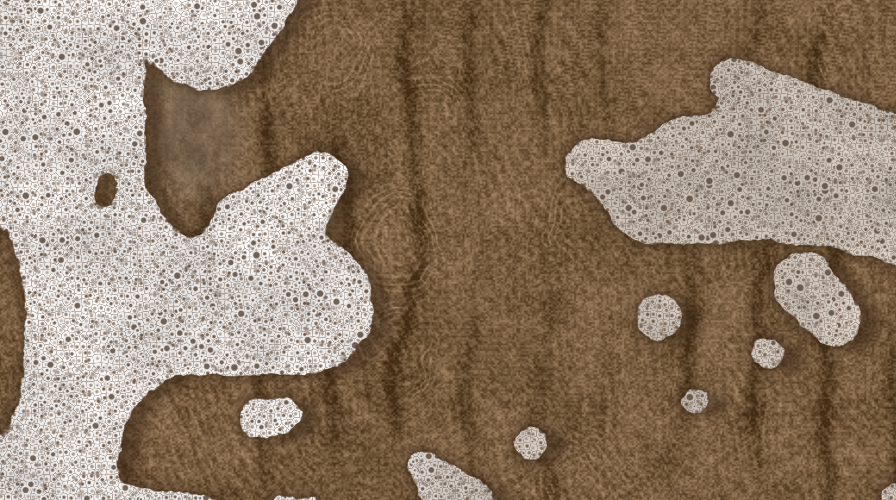
Write a Shadertoy shader that draws this texture.

```glsl
// Sea foam drifting over shallow water, with rippled brown sand beneath.

// Lengths are hundredths of the canvas height.
const vec3 SAND_LIGHT = vec3(0.56, 0.445, 0.325);
const vec3 SAND_DARK = vec3(0.36, 0.265, 0.16);
const vec3 SHADOW = vec3(0.22, 0.145, 0.085);
const vec3 POCKET = vec3(0.49, 0.42, 0.35);
const vec3 FOAM_LIGHT = vec3(0.94, 0.93, 0.925);
const vec3 FOAM_GREY = vec3(0.80, 0.765, 0.73);
const vec3 FOAM_DEEP = vec3(0.42, 0.34, 0.28);
const vec2 SHADOW_SHIFT = vec2(3.6, -0.9);
const float BUBBLE_SIZE = 1.25;
const float BIG_CELL = 2.7;
const float RIPPLE_GAP = 14.0;
const float BLEND = 3.5;
// Wavelet groups: centre x, centre y, radius.
const vec3 RINGS[7] = vec3[7](vec3(80, 51, 8), vec3(85, 76, 9), vec3(79, 29, 8),
    vec3(114, 4, 6), vec3(117, 55, 7), vec3(66, 91, 8), vec3(171, 89, 8));

float hash(vec2 p) { return fract(sin(dot(p, vec2(127.1, 311.7))) * 43758.5453); }

float noise(vec2 p) {
    vec2 i = floor(p), f = fract(p);
    f = f * f * (3.0 - 2.0 * f);
    return mix(mix(hash(i), hash(i + vec2(1, 0)), f.x),
               mix(hash(i + vec2(0, 1)), hash(i + vec2(1, 1)), f.x), f.y);
}

float fbm(vec2 p) {
    return 0.55 * noise(p) + 0.3 * noise(p * 2.03 + 7.1) + 0.15 * noise(p * 4.1 + 21.0);
}

// Smooth union.
float join(float a, float b) {
    float h = max(BLEND - abs(a - b), 0.0) / BLEND;
    return min(a, b) - h * h * BLEND * 0.25;
}

// Capsule whose radius runs from ra to rb.
float taper(vec2 p, float ax, float ay, float ra, float bx, float by, float rb) {
    vec2 a = vec2(ax, ay), ab = vec2(bx, by) - a;
    float h = clamp(dot(p - a, ab) / dot(ab, ab), 0.0, 1.0);
    return length(p - a - ab * h) - mix(ra, rb, h);
}

float disc(vec2 p, float x, float y, float r) { return length(p - vec2(x, y)) - r; }

float foamDistance(vec2 p) {
    p += 0.9 * (vec2(noise(p * 0.35), noise(p * 0.35 + 40.0)) - 0.5);
    // Left sheet with its lobes, then its openings.
    float d = taper(p, 11.6, 104.7, 16.7, 14., 60.5, 15.3);
    d = join(d, taper(p, 41.4, 94.7, 12.6, 52.3, 105.8, 9.8));
    d = join(d, taper(p, 27.9, 38.4, 13.6, 60.9, 39.1, 13.8));
    d = join(d, taper(p, 64., 64.4, 5.3, 52.3, 52.3, 11.));
    d = join(d, taper(p, 14., 39.5, 16.3, 8.1, 0., 13.5));
    d = join(d, taper(p, 20.9, -1.4, 5.1, 43., -1.9, 2.3));
    d = join(d, taper(p, 25., 61., 3., 33., 51., 3.5));
    d = join(d, taper(p, 28., 28., 6., 21., 17., 3.));
    d = max(d, 5.6 - 5.6 * length((p - vec2(-0.5, 33.7)) / vec2(5.6, 20.9)));
    d = max(d, -taper(p, 20.9, 61., 2.3, 21.2, 63.2, 2.));
    // Right sheet.
    d = join(d, taper(p, 118.1, 67.4, 4.9, 131.4, 62.8, 8.8));
    d = join(d, taper(p, 130.2, 60.5, 9.1, 139.5, 64., 12.1));
    d = join(d, taper(p, 139.5, 64., 12.1, 160.5, 66.3, 14.));
    d = join(d, taper(p, 147., 83.7, 4.9, 160.5, 69.8, 14.4));
    d = join(d, taper(p, 160.5, 66.3, 14., 183.7, 61.6, 15.1));
    // Loose clumps.
    d = min(d, taper(p, 160.5, 43.7, 6., 166.5, 36.7, 5.8));
    d = min(d, taper(p, 52.3, 16.3, 4., 56.5, 17.2, 3.7));
    d = min(d, taper(p, 84.9, 6.5, 3.3, 91.9, -1.2, 7.));
    d = min(d, taper(p, 56., -0.9, 1.6, 62., -1.2, 1.6));
    d = min(d, min(disc(p, 131.8, 36.6, 4.5), disc(p, 153.7, 29.3, 3.1)));
    d = min(d, min(disc(p, 139.1, 19.8, 2.5), disc(p, 106.3, 11.4, 3.1)));
    return min(d, disc(p, 178.4, 1.4, 1.9));
}

vec3 sandColour(vec2 p) {
    float tone = 0.55 + 0.7 * (fbm(p * 0.12) - 0.5);
    tone += 0.5 * (noise(p * 1.1) - 0.5) + 1.1 * (noise(p * 2.6) - 0.5);
    // Dark troughs running up the canvas.
    float bend = 1.3 * sin(p.y * 0.09) + 6.0 * (fbm(p * vec2(0.05, 0.08)) - 0.5);
    float trough = 0.5 + 0.5 * cos(6.2832 * (p.x + bend - 67.4) / RIPPLE_GAP);
    tone -= 0.8 * pow(trough, 7.0) * smoothstep(0.2, 0.7, noise(p * vec2(0.07, 0.035)));
    // Faint wavelets everywhere, then brighter broken arcs.
    float wave = 0.5 + 0.5 * sin(p.x * 2.5 + p.y + 22.0 * noise(p * 0.09));
    tone += 0.3 * (wave * wave - 0.4) * smoothstep(0.4, 0.7, noise(p * 0.1 + 5.0));
    for (int i = 0; i < 7; i++) {
        float r = length((p - RINGS[i].xy) * vec2(1.0, 0.8)) + 2.5 * noise(p * 0.25);
        float away = (r - RINGS[i].z) / 3.5;
        float arc = smoothstep(0.4, 0.7, noise(p * 0.13 + float(i) * 9.0));
        tone += 0.6 * arc * exp(-away * away) * (pow(0.5 + 0.5 * sin(r * 5.0), 3.0) - 0.25);
    }
    vec3 col = mix(SAND_DARK, SAND_LIGHT, clamp(tone, -0.5, 1.6));
    float pocket = smoothstep(1.0, 0.3, length((p - vec2(39, 74)) / vec2(14, 21)));
    return mix(col, POCKET * (0.7 + 0.6 * fbm(p * vec2(0.6, 0.25))), 0.6 * pocket);
}

vec3 foamColour(vec2 p) {
    // Small packed bubbles: dark middles, bright walls, thin gaps.
    float d1 = 9.0, d2 = 9.0, id = 0.0;
    vec2 g = p / BUBBLE_SIZE;
    for (int k = 0; k < 9; k++) {
        vec2 c = floor(g) + vec2(k % 3 - 1, k / 3 - 1);
        float d = length(c + 0.15 + 0.7 * vec2(hash(c), hash(c + 57.0)) - g);
        if (d < d1) { d2 = d1; d1 = d; id = hash(c + 19.0); } else d2 = min(d2, d);
    }
    float wall = mix(1.0, smoothstep(0.1, 0.43, d1), 0.35 + 0.65 * id);
    wall *= 0.5 + 0.5 * smoothstep(0.0, 0.22, d2 - d1);
    vec3 light = mix(FOAM_GREY, FOAM_LIGHT, smoothstep(105.0, 65.0, p.x));
    vec3 col = mix(FOAM_DEEP, light, wall) * (0.88 + 0.24 * fbm(p * 0.1));
    // Two turned grids of large bubbles: bright rim, dark middle.
    for (int k = 0; k < 2; k++) {
        p = mat2(0.8, 0.6, -0.6, 0.8) * p + 3.7;
        vec2 b = floor(p / BIG_CELL), mid = 0.3 + 0.4 * vec2(hash(b + 5.0), hash(b + 33.0));
        float r = mix(0.3, 0.85, pow(hash(b + 71.0), 2.0)), d = length(p - (b + mid) * BIG_CELL);
        float shown = step(hash(b + 11.0), noise(p * 0.08) * 0.8);
        col = mix(col, light, 0.8 * shown * smoothstep(r + 0.35, r, d));
        col = mix(col, FOAM_DEEP * 0.85, 0.85 * shown * smoothstep(r, r - 0.35, d));
    }
    return col;
}

void mainImage(out vec4 fragColor, in vec2 fragCoord) {
    float unit = 100.0 / iResolution.y;
    vec2 p = fragCoord * unit;
    float d = foamDistance(p) + 0.5 * (noise(p * 1.2) - 0.5);
    float shade = 0.5 * smoothstep(2.0, -2.0, foamDistance(p - SHADOW_SHIFT));
    shade = max(shade, 0.6 * exp(-max(d, 0.0)));
    vec3 col = mix(sandColour(p), SHADOW, shade);
    fragColor = vec4(mix(col, foamColour(p), smoothstep(unit, -unit, d)), 1.0);
}
```
